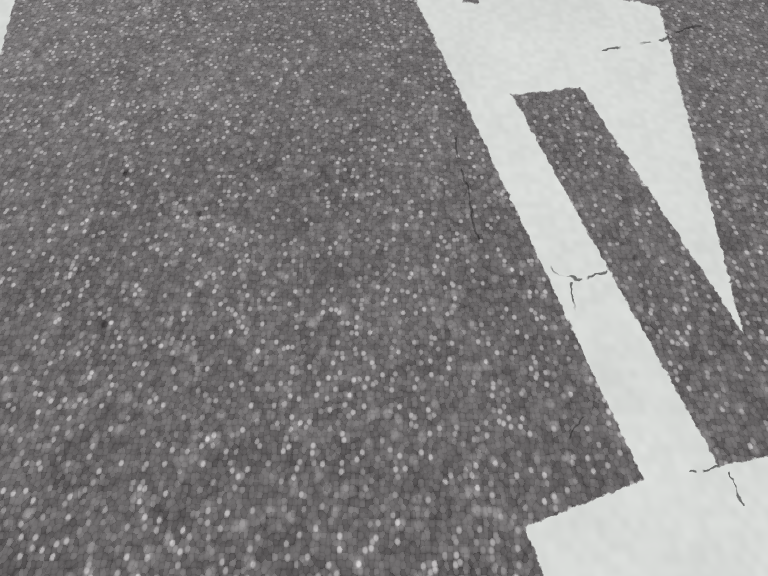
Write a Shadertoy shader that draws this texture.

```glsl
#define HORIZON 2.2
#define STONE_FREQ 235.0
#define EDGE_WEAR 0.0045
#define EDGE_SOFT 0.0018
#define CRACK_WIDTH 0.0016
#define ASPHALT vec3(0.425, 0.415, 0.418)
#define PAINT vec3(0.842, 0.852, 0.842)

float hash(vec2 p) {
    vec3 q = fract(p.xyx * 0.1031);
    q += dot(q, q.yzx + 33.33);
    return fract((q.x + q.y) * q.z);
}

float noise(vec2 p) {
    vec2 i = floor(p), f = fract(p);
    f = f * f * (3.0 - 2.0 * f);
    return mix(mix(hash(i), hash(i + vec2(1, 0)), f.x),
               mix(hash(i + vec2(0, 1)), hash(i + vec2(1, 1)), f.x), f.y);
}

float fbm(vec2 p) {
    float sum = 0.0, amp = 0.5;
    for (int i = 0; i < 4; i++) {
        sum += amp * noise(p);
        p = p * 2.03 + 17.1;
        amp *= 0.5;
    }
    return sum;
}

// Signed distance to a line, positive on the left when heading from a to b
float side(vec2 p, vec2 a, vec2 b) {
    vec2 d = normalize(b - a);
    return d.x * (p.y - a.y) - d.y * (p.x - a.x);
}

float segment(vec2 p, vec2 a, vec2 b) {
    vec2 d = b - a;
    return length(p - a - d * clamp(dot(p - a, d) / dot(d, d), 0.0, 1.0));
}

// Road marking, positive inside
float marking(vec2 p) {
    vec2 tip = vec2(1.290, 0.422), shoulder = vec2(1.146, 0.986);
    vec2 innerLeft = vec2(0.889, 0.835), innerRight = vec2(1.007, 0.849);

    float outer = min(side(p, vec2(0.722, 1.0), vec2(1.116, 0.170)), side(p, tip, shoulder));
    outer = min(outer, side(p, shoulder, vec2(1.104, 0.997)));
    float bar = side(p, vec2(1.250, 0.1875), innerLeft);
    float dart = side(p, innerRight, tip);
    float head = side(p, innerLeft, innerRight);
    float arrow = min(outer, max(bar, max(dart, head)));
    arrow = min(arrow, max(abs(p.x - 0.817) - 0.015, 0.995 - p.y));

    vec2 bend = vec2(1.120, 0.168), corner = vec2(0.911, 0.085);
    float block = min(side(p, bend, corner), side(p, vec2(1.333, 0.208), bend));
    block = min(block, side(p, corner, vec2(0.946, 0.0)));

    float stripe = side(p, vec2(0.0, 0.905), vec2(0.026, 1.0));
    return max(max(arrow, block), stripe);
}

// Tone offset of the nearest pebble, with sparse pale ones
float pebbles(vec2 g) {
    vec2 cell = floor(g);
    float nearest = 9.0, tone = 0.0, pale = 0.0;
    for (int y = -1; y <= 1; y++)
    for (int x = -1; x <= 1; x++) {
        vec2 id = cell + vec2(x, y);
        vec2 center = id + 0.15 + 0.7 * vec2(hash(id), hash(id + 71.7));
        float d = length(g - center), h = hash(id + 31.3);
        if (d < nearest) { nearest = d; tone = h; }
        float strength = smoothstep(0.86, 1.0, h);
        pale = max(pale, strength * smoothstep(0.75, 0.25, d));
    }
    return (tone - 0.5) * 0.11 - 0.05 * smoothstep(0.3, 0.8, nearest) + 0.21 * pale;
}

float cracks(vec2 p) {
    vec4 lines[10] = vec4[10](
        vec4(0.946, 0.552, 0.972, 0.521), vec4(0.972, 0.521, 1.007, 0.514),
        vec4(1.007, 0.514, 1.052, 0.528), vec4(0.993, 0.509, 1.002, 0.431),
        vec4(1.050, 0.913, 1.111, 0.922), vec4(1.111, 0.922, 1.215, 0.955),
        vec4(1.267, 0.181, 1.288, 0.123), vec4(1.198, 0.181, 1.247, 0.188),
        vec4(0.792, 0.757, 0.830, 0.583), vec4(1.038, 0.306, 0.986, 0.236));
    p += 0.018 * (vec2(fbm(p * 45.0), fbm(p * 45.0 + 9.0)) - 0.47);
    float d = 1.0;
    for (int i = 0; i < 10; i++) d = min(d, segment(p, lines[i].xy, lines[i].zw));
    return smoothstep(CRACK_WIDTH * 1.8, CRACK_WIDTH * 0.3, d) * smoothstep(0.28, 0.5, noise(p * 60.0));
}

float stains(vec2 p) {
    vec3 spots[4] = vec3[4](vec3(0.220, 0.700, 0.010), vec3(1.103, 0.552, 0.008),
                            vec3(0.345, 0.630, 0.008), vec3(0.182, 0.436, 0.010));
    float s = 0.0;
    for (int i = 0; i < 4; i++)
        s = max(s, smoothstep(spots[i].z, 0.3 * spots[i].z, length(p - spots[i].xy)));
    return s;
}

void mainImage(out vec4 fragColor, in vec2 fragCoord) {
    vec2 p = fragCoord / iResolution.y;

    // Ground plane: the grain shrinks toward the top
    float depth = 1.0 / (HORIZON - p.y);
    vec2 ground = vec2((p.x - 0.667) * depth, depth * 1.6) * STONE_FREQ + 400.0;

    // Asphalt
    float contrast = mix(1.15, 0.8, p.y);
    float grain = pebbles(ground) + 0.45 * pebbles(ground * 0.57 + 50.0);
    float patches = 0.06 * (fbm(p * 7.0) - 0.47) + 0.10 * (fbm(ground * 0.3) - 0.47);
    float haze = 0.025 * p.y + 0.035 * smoothstep(0.7, 0.0, length(p - vec2(0.0, 1.0)));
    vec3 color = ASPHALT + grain * contrast + patches + haze;
    color -= 0.13 * stains(p);

    // Worn paint
    float wear = EDGE_WEAR * (fbm(p * 110.0) - 0.47) * 2.0;
    float cover = smoothstep(-EDGE_SOFT, EDGE_SOFT, marking(p) + wear);
    vec3 paint = PAINT + 0.05 * (fbm(p * 9.0) - 0.47) + 0.035 * (noise(ground * 0.6) - 0.5);
    color = mix(color, paint, cover);

    // Cracks
    color *= 1.0 - mix(0.3, 0.5, cover) * cracks(p);
    fragColor = vec4(clamp(color, 0.0, 1.0), 1.0);
}
```
